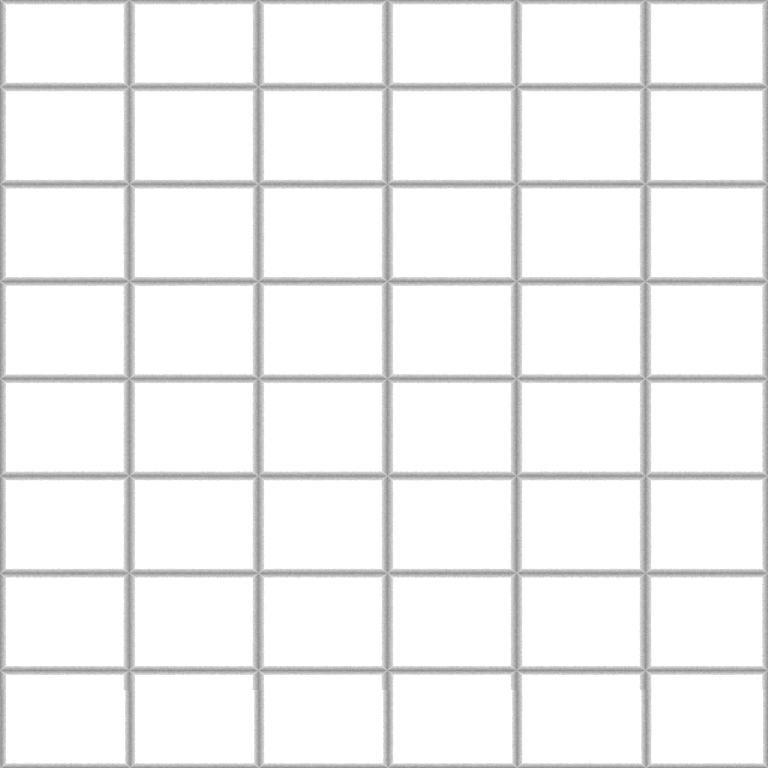
A WebGL 2 fragment shader for this pattern:

```glsl
#version 300 es
precision highp float;

uniform vec2 u_resolution;
out vec4 outColor;

const vec2 PITCH = vec2(0.16803, 0.12663);
const vec2 FIRST_LINE = vec2(0.0004);
const vec2 HALF_WIDTH = vec2(0.0074, 0.0057);
const vec3 TILE_COLOR = vec3(1.0);
const float GROUT_DARK = 0.585;
const float GROUT_LIGHT = 0.87;
const float GRAIN_CELLS = 512.0;
const float GRAIN_AMOUNT = 0.05;
const float STEP_HEIGHT = 0.102;
const float STEP_SHIFT = 0.001;
const float STEP_NARROWING = 0.0009;

float hash(vec2 cell) {
    vec3 p = fract(vec3(cell.xyx) * 0.1031);
    p += dot(p, p.yzx + 33.33);
    return fract((p.x + p.y) * p.z);
}

// Distance to the nearest of a set of evenly spaced lines
vec2 lineDistance(vec2 p, vec2 pitch, vec2 first) {
    vec2 phase = fract((p - first) / pitch + 0.5) - 0.5;
    return abs(phase) * pitch;
}

// Dark core fading outward, with pale mitres where two lines cross
float groutShade(vec2 t, float dark, float light) {
    float across = min(t.x, t.y);
    float along = max(t.x, t.y);
    float shade = mix(dark, light, clamp(across, 0.0, 1.0));
    float mitre = 1.0 - smoothstep(0.0, 0.45, along - across);
    mitre *= 1.0 - smoothstep(0.9, 1.3, along);
    return mix(shade, light, 0.45 * mitre);
}

float groutCoverage(vec2 t, vec2 softness) {
    vec2 cover = 1.0 - smoothstep(1.0 - softness, 1.0 + softness, t);
    return max(cover.x, cover.y);
}

void main() {
    vec2 uv = gl_FragCoord.xy / u_resolution;

    // Upright lines jog sideways near the foot of the lowest row
    float foot = 1.0 - step(STEP_HEIGHT, uv.y);
    vec2 first = FIRST_LINE + vec2(STEP_SHIFT * foot, 0.0);
    vec2 halfWidth = HALF_WIDTH - vec2(STEP_NARROWING * foot, 0.0);

    // Grid lines, closed by a line on the far borders
    vec2 dist = min(lineDistance(uv, PITCH, first), abs(1.0 - uv));
    vec2 t = dist / halfWidth;

    // Fine grain roughens both the shade and the line edges
    float grain = hash(floor(uv * GRAIN_CELLS)) - 0.5;
    vec2 softness = max(0.6 / (u_resolution * halfWidth), vec2(0.1));
    float coverage = groutCoverage(t + 0.08 * grain, softness);
    float shade = groutShade(t, GROUT_DARK, GROUT_LIGHT) + GRAIN_AMOUNT * grain;

    outColor = vec4(mix(TILE_COLOR, vec3(shade), coverage), 1.0);
}
```
